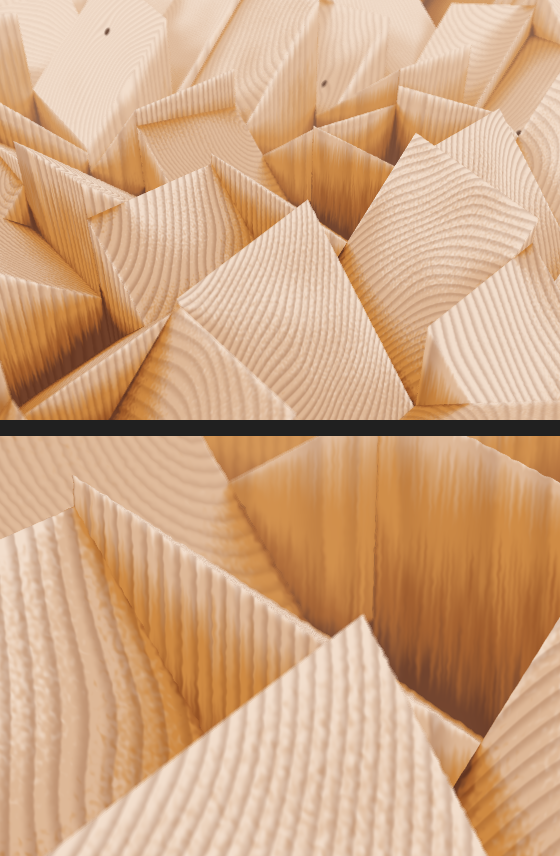
Top: the whole. Bottom: its middle third, enlarged.
A WebGL 1 fragment shader for this pattern:

```glsl
precision highp float;
// Packed square wooden posts with slanted saw cuts, seen from above at an angle.
// Each ray walks the post grid cell by cell; ring and fibre patterns come from
// gradient noise, and a few lens samples give smooth edges and depth of field.
uniform vec2 u_resolution;

const vec3 BROWN = vec3(0.43, 0.24, 0.15);
const vec3 RUST  = vec3(0.66, 0.38, 0.17);
const vec3 AMBER = vec3(0.81, 0.54, 0.26);
const vec3 TAN   = vec3(0.83, 0.62, 0.41);
const vec3 PEACH = vec3(0.87, 0.72, 0.59);
const vec3 CREAM = vec3(0.95, 0.87, 0.80);
const float MAX_HEIGHT = 1.05;
const float FOCUS = 5.5;
const float ZOOM = 1.8;
const int LENS_SAMPLES = 8;

vec2 hash2(vec2 p) {
  p = vec2(dot(p, vec2(127.1, 311.7)), dot(p, vec2(269.5, 183.3)));
  return fract(sin(p) * 43758.5);
}

float gradCorner(vec2 cell, vec2 offset, vec2 f) {
  return dot(hash2(cell + offset) * 2.0 - 1.0, f - offset);
}

float gradNoise(vec2 p) {
  vec2 i = floor(p), f = fract(p), u = f * f * (3.0 - 2.0 * f);
  vec2 e = vec2(0.0, 1.0);
  float low = mix(gradCorner(i, e.xx, f), gradCorner(i, e.yx, f), u.x);
  float high = mix(gradCorner(i, e.xy, f), gradCorner(i, e.yy, f), u.x);
  return mix(low, high, u.y);
}

// Saw cut of one post: slope in xy, height at the centre in z.
vec3 sawCut(vec2 cell) {
  vec2 a = hash2(cell + 3.0), b = hash2(cell + 57.0);
  float angle = floor(pow(a.x, 1.4) * 4.0) * 1.5708 + (b.x - 0.5) * 0.5;
  return vec3(mix(0.85, 1.15, b.y) * vec2(cos(angle), sin(angle)), (a.y - 0.5) * 0.6);
}

float cutHeight(vec2 cell, vec2 p) {
  vec3 cut = sawCut(cell);
  return cut.z + dot(cut.xy, p - cell - 0.5);
}

// Walks the grid; returns the distance and sets the post and normal that were hit.
float trace(vec3 ro, vec3 rd, out vec2 cell, out vec3 normal) {
  float t = (MAX_HEIGHT - ro.y) / rd.y;
  vec2 dir = rd.xz + vec2(1e-5), stride = sign(dir);
  cell = floor(ro.xz + rd.xz * t);
  normal = vec3(0.0, 1.0, 0.0);
  for (int i = 0; i < 22; i++) {
    vec3 enter = ro + rd * t;
    float above = enter.y - cutHeight(cell, enter.xz);
    if (above < 0.0) break;
    vec2 wall = (cell + 0.5 + 0.5 * stride - ro.xz) / dir;
    float leave = max(min(wall.x, wall.y), t);
    vec3 last = ro + rd * leave;
    float below = last.y - cutHeight(cell, last.xz);
    if (below < 0.0) {
      vec2 slope = sawCut(cell).xy;
      normal = normalize(vec3(-slope.x, 1.0, -slope.y));
      return mix(t, leave, above / (above - below));
    }
    vec2 axis = wall.x < wall.y ? vec2(1.0, 0.0) : vec2(0.0, 1.0);
    cell += axis * stride;
    normal = vec3(-axis.x * stride.x, 0.0, -axis.y * stride.y);
    t = leave;
  }
  return t;
}

// Shade cast by the four surrounding walls in x, light on free edges in y.
vec2 wallShade(vec3 p, vec2 cell) {
  vec2 shade = vec2(0.0);
  for (int i = 0; i < 4; i++) {
    float a = float(i) * 1.5708;
    vec2 axis = floor(vec2(cos(a), sin(a)) + 0.5);
    float gap = max(0.5 - dot(p.xz - cell - 0.5, axis), 0.0);
    float rise = cutHeight(cell + axis, p.xz + axis * gap) - p.y;
    float wall = max(rise, 0.0);
    shade.x += 1.0 - gap / sqrt(gap * gap + wall * wall + 1e-6);
    shade.x += 0.6 * exp(-50.0 * gap) * smoothstep(0.0, 0.12, wall);
    shade.y += exp(-65.0 * gap) * smoothstep(0.0, 0.05, -rise);
  }
  return shade;
}

vec3 woodRamp(float tone) {
  vec3 c = mix(BROWN, RUST, smoothstep(0.0, 0.17, tone));
  c = mix(c, AMBER, smoothstep(0.15, 0.36, tone));
  c = mix(c, TAN, smoothstep(0.40, 0.56, tone));
  c = mix(c, PEACH, smoothstep(0.52, 0.67, tone));
  return mix(c, CREAM, smoothstep(0.72, 0.95, tone));
}

// Growth rings around a pith, fibres along the post and an occasional knot.
vec3 wood(vec3 p, vec2 cell, float side, float tone, float detail) {
  vec2 q = p.xz - cell - 0.5;
  vec2 seed = hash2(cell + 11.0), kind = hash2(cell + 23.0);
  float knotDist = length(q - (kind - 0.5) * 0.7);
  float knot = (1.0 - side) * step(0.8, seed.x);
  vec2 pith = (0.5 + seed.y) * vec2(cos(6.283 * kind.x), sin(6.283 * kind.x));
  float warp = 0.09 * gradNoise(q * 2.5 + seed * 40.0 + p.y * 0.3);
  warp += knot * 0.06 * exp(-90.0 * knotDist * knotDist);
  float ring = fract((length(q - pith) + warp) * mix(12.0, 28.0, kind.y));
  ring = smoothstep(0.3, 0.85, ring) * (1.0 - smoothstep(0.85, 1.0, ring));
  vec2 fibre = mix(q * 75.0, vec2((q.x + q.y) * 70.0, p.y * 5.0), side);
  float stain = gradNoise(q * 3.0 + seed * 70.0 + p.y);
  tone += 0.16 * detail * gradNoise(fibre + seed * 30.0) + 0.16 * (seed.x - 0.5) + 0.1 * stain;
  vec3 c = woodRamp(tone);
  c *= 1.0 - ring * detail * mix(0.6, 1.1, seed.y) * vec3(0.13, 0.19, 0.23);
  return mix(c, BROWN * 0.75, knot * (1.0 - smoothstep(0.018, 0.034, knotDist)));
}

vec3 shadePosts(vec3 ro, vec3 rd) {
  vec2 cell;
  vec3 n;
  float t = trace(ro, rd, cell, n);
  vec3 p = ro + rd * t;
  float side = step(n.y, 0.01);
  vec2 front = cell + side * n.xz;
  vec2 shade = wallShade(p + side * n * 0.15, front);
  float rim = side * exp(-55.0 * abs(cutHeight(cell, p.xz) - p.y)) + (1.0 - side) * shade.y;
  float contact = side * exp(-7.0 * max(p.y - cutHeight(front, p.xz), 0.0));
  float haze = smoothstep(5.0, 9.0, t);
  float tone = 0.78 + 0.17 * dot(n, vec3(0.25, 0.8, -0.5)) - 0.41 * shade.x
             - 0.14 * contact + 0.22 * min(rim, 1.0) + 0.08 * haze;
  return mix(wood(p, cell, side, tone, 1.0 - 0.5 * haze), CREAM, 0.25 * haze);
}

void main() {
  float pitch = 0.62, turn = 0.72;
  float c = cos(turn), s = sin(turn);
  // Camera axes, turned into the frame of the post grid.
  vec3 right = vec3(c, 0.0, -s);
  vec3 forward = vec3(s * cos(pitch), -sin(pitch), c * cos(pitch));
  vec3 up = vec3(s * sin(pitch), cos(pitch), c * sin(pitch));
  vec3 eye = vec3(4.3, 0.1, 7.6) - forward * FOCUS;
  vec3 color = vec3(0.0);
  for (int i = 0; i < LENS_SAMPLES; i++) {
    float k = float(i), share = (k + 0.5) / float(LENS_SAMPLES);
    vec2 jitter = vec2(fract(k * 0.618), share) - 0.5;
    vec2 uv = (gl_FragCoord.xy + jitter - 0.5 * u_resolution) / u_resolution.y;
    uv += 0.0015 * gradNoise(uv * 150.0);
    vec2 lens = 0.03 * sqrt(share) * vec2(cos(k * 2.4), sin(k * 2.4));
    vec3 target = eye + (forward * ZOOM + right * uv.x + up * uv.y) * FOCUS / ZOOM;
    vec3 origin = eye + right * lens.x + up * lens.y;
    color += shadePosts(origin, normalize(target - origin));
  }
  gl_FragColor = vec4(color / float(LENS_SAMPLES), 1.0);
}
```
